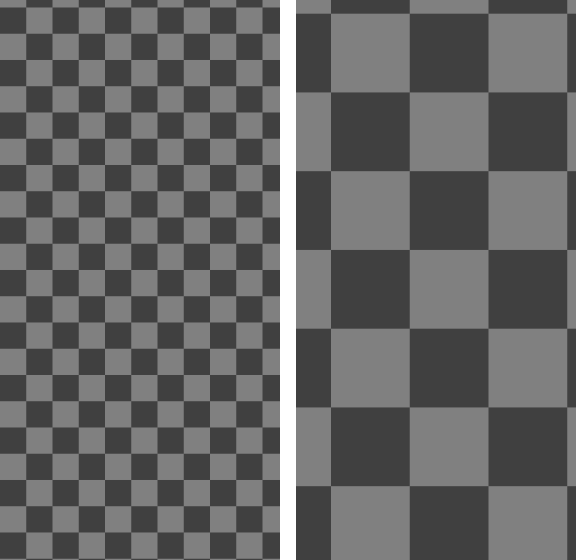
Left: the whole. Right: its middle third, enlarged.
Write a WebGL 1 fragment shader that draws this pattern.

```glsl
precision highp float;
// Flat two-tone grey checkerboard of square cells, slightly raised from the
// bottom edge. Each axis is a signed square wave with box-filtered edges;
// the product of the two waves selects the tone.

uniform vec2 u_resolution;

#define CELLS_ACROSS 10.666667
#define ROW_OFFSET 0.0485
#define DARK_GREY vec3(0.251)
#define LIGHT_GREY vec3(0.502)

// Alternates +1 and -1 per cell, crossing zero over one pixel at each edge.
vec2 squareWave(vec2 p, float pixel) {
  vec2 parity = 1.0 - 2.0 * mod(floor(p), 2.0);
  vec2 edgeDistance = 0.5 - abs(fract(p) - 0.5);
  return parity * clamp(2.0 * edgeDistance / pixel, 0.0, 1.0);
}

void main() {
  // Cell units, scaled by the canvas width so cells stay square
  float pixel = CELLS_ACROSS / u_resolution.x;
  vec2 p = gl_FragCoord.xy * pixel - vec2(0.0, ROW_OFFSET);

  // Cells of equal parity are dark, the others light
  vec2 wave = squareWave(p, pixel);
  float light = 0.5 - 0.5 * wave.x * wave.y;

  gl_FragColor = vec4(mix(DARK_GREY, LIGHT_GREY, light), 1.0);
}
```
